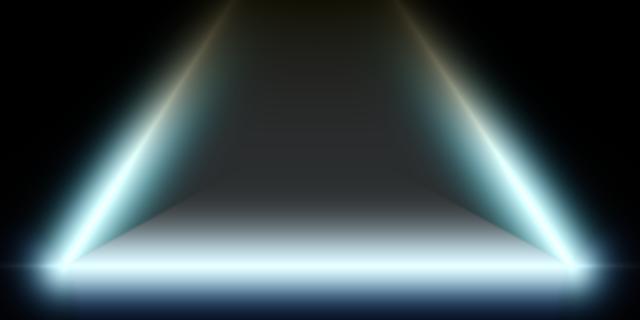
Reproduce this background procedurally as a Shadertoy shader.

```glsl
// A glowing triangle of light whose apex lies above the canvas.
// Segment distances feed Gaussian glows with a width per colour channel,
// over a dim inner haze that turns from grey to olive with height.

const vec2 LEFT_CORNER  = vec2(-0.797, 0.169);
const vec2 RIGHT_CORNER = vec2( 0.784, 0.169);
const vec2 APEX         = vec2(-0.022, 1.393);

const vec3 HAZE_LOW   = vec3(0.165, 0.175, 0.180);
const vec3 HAZE_HIGH  = vec3(0.070, 0.063, 0.020);
const vec3 BASE_GLOW  = vec3(0.62, 0.72, 0.76);
const vec3 BASE_CORE  = vec3(0.12, 0.12, 0.08);
const vec3 SIDE_CYAN  = vec3(0.55, 0.72, 0.75);
const vec3 SIDE_OLIVE = vec3(0.38, 0.42, 0.28);
const vec3 SIDE_CORE  = vec3(0.25, 0.22, 0.17);
const vec3 HALO       = vec3(0.07, 0.08, 0.09);

float segmentDistance(vec2 p, vec2 a, vec2 b) {
    vec2 ap = p - a, ab = b - a;
    return length(ap - ab * clamp(dot(ap, ab) / dot(ab, ab), 0.0, 1.0));
}

// Positive to the left of the line from a to b.
float leftOf(vec2 p, vec2 a, vec2 b) {
    vec2 ap = p - a, ab = b - a;
    return ab.x * ap.y - ab.y * ap.x;
}

vec3 gaussian(float d, vec3 width) {
    vec3 q = d / width;
    return exp(-q * q);
}

// Narrow crest with a slightly rounded tip.
float crest(float d, float width) {
    return exp(-(sqrt(d * d + 0.00001) - 0.00316) / width);
}

// 1 below the lower height, 0 above the upper one.
float fadeUp(float y, float lower, float upper) {
    return 1.0 - smoothstep(lower, upper, y);
}

vec3 baseLight(float d, bool inside) {
    vec3 width = inside ? vec3(0.125) : vec3(0.090, 0.105, 0.125);
    return BASE_GLOW * gaussian(d, width) + BASE_CORE * crest(d, 0.025);
}

vec3 sideLight(float d, float y, bool inside) {
    vec3 width = inside ? vec3(0.085, 0.110, 0.112) : vec3(0.080, 0.098, 0.103);
    vec3 tint = mix(SIDE_OLIVE, SIDE_CYAN, fadeUp(y, 0.5, 0.95));
    vec3 glow = tint * fadeUp(y, 0.35, 1.05) * gaussian(d, width);
    return glow + SIDE_CORE * fadeUp(y, 0.5, 1.25) * crest(d, 0.025);
}

vec3 haze(float y) {
    float t = clamp((y - 0.45) / 0.55, 0.0, 1.0);
    return mix(HAZE_LOW, HAZE_HIGH, t * t);
}

// Thin horizontal flare beyond the two lower corners.
float flare(vec2 p) {
    float beyond = max(max(LEFT_CORNER.x - p.x, p.x - RIGHT_CORNER.x), 0.0);
    float ramp = smoothstep(0.0, 0.06, beyond);
    return 0.2 * ramp * exp(-beyond / 0.13) * crest(p.y - LEFT_CORNER.y, 0.009);
}

void mainImage(out vec4 fragColor, in vec2 fragCoord) {
    vec2 p = (fragCoord - vec2(0.5 * iResolution.x, 0.0)) / iResolution.y;

    // Distances to the base and to the nearer slanted side
    float dBase = segmentDistance(p, LEFT_CORNER, RIGHT_CORNER);
    float dSide = min(segmentDistance(p, LEFT_CORNER, APEX),
                      segmentDistance(p, RIGHT_CORNER, APEX));
    float d = min(dBase, dSide);
    bool inside = leftOf(p, LEFT_CORNER, RIGHT_CORNER) > 0.0
               && leftOf(p, RIGHT_CORNER, APEX) > 0.0
               && leftOf(p, APEX, LEFT_CORNER) > 0.0;

    // The nearest edge lights each point, with a soft seam at the corners
    float nearBase = smoothstep(-0.012, 0.012, dSide - dBase);
    vec3 color = mix(sideLight(dSide, p.y, inside), baseLight(dBase, inside), nearBase);

    // Inner haze, outer halo and corner flares
    color += haze(p.y) * (inside ? vec3(1.0) : gaussian(d, vec3(0.085)));
    float haloRamp = inside ? 0.0 : smoothstep(0.0, 0.08, d);
    color += HALO * haloRamp * exp(-d / 0.11) * fadeUp(p.y, 0.2, 0.8);
    color += vec3(0.85, 0.95, 1.0) * flare(p);

    fragColor = vec4(clamp(color, 0.0, 1.0), 1.0);
}
```
